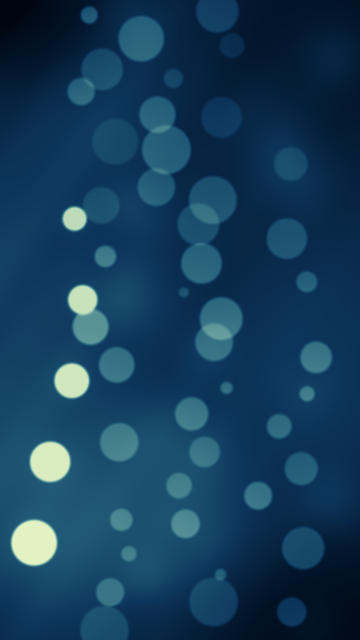
Reproduce this background procedurally as a WebGL 1 fragment shader.

```glsl
precision highp float;
// Soft round lights drifting over a deep blue-teal haze.

uniform vec2 u_resolution;

#define TOP 1.778          // canvas height in canvas widths
#define DISC_COUNT 44
#define BRIGHT_COUNT 5
#define HAZE_COUNT 16
#define MIN_RADIUS 0.010
#define MAX_RADIUS 0.068
#define EDGE 0.0062        // softness of disc edges
#define HAZE_LIFT 0.70
#define STREAK_LIFT 0.09
#define BASE_TONE 1.27
#define DISC_CEILING 5.3   // tone that stacked discs approach

vec3 hash3(float n) {
  vec3 h = fract(n * vec3(0.1031, 0.1130, 0.0973));
  h += dot(h, h.yzx + 33.33);
  return fract((h.xxy + h.yzz) * h.zyx);
}

// Gaussian glow with a separate width for each axis
float glow(vec2 p, vec2 centre, vec2 size) {
  vec2 d = (p - centre) / size;
  return exp(-dot(d, d));
}

// Tone 0 is near black, tone 6 is pale yellow
vec3 palette(float t) {
  vec3 c = vec3(0.0, 0.02, 0.06);
  c = mix(c, vec3(0.01, 0.09, 0.18), clamp(t, 0.0, 1.0));
  c = mix(c, vec3(0.05, 0.21, 0.36), clamp(t - 1.0, 0.0, 1.0));
  c = mix(c, vec3(0.13, 0.36, 0.47), clamp(t - 2.0, 0.0, 1.0));
  c = mix(c, vec3(0.29, 0.53, 0.57), clamp(t - 3.0, 0.0, 1.0));
  c = mix(c, vec3(0.60, 0.77, 0.69), clamp(t - 4.0, 0.0, 1.0));
  return mix(c, vec3(0.89, 0.95, 0.76), clamp(t - 5.0, 0.0, 1.0));
}

// Flat disc with a soft edge
float disc(vec2 p, vec2 centre, float radius) {
  return 1.0 - smoothstep(radius - EDGE, radius + EDGE, length(p - centre));
}

float backdrop(vec2 p) {
  float tone = BASE_TONE;
  // Broad light areas
  tone += 1.45 * glow(p, vec2(0.20, 0.33), vec2(0.45, 0.32));
  tone += 0.95 * glow(p, vec2(0.00, 0.95), vec2(0.42, 0.50));
  tone += 0.65 * glow(p, vec2(0.90, 0.80), vec2(0.32, 0.38));
  tone += 0.60 * glow(p, vec2(0.25, 1.50), vec2(0.25, 0.22));
  // Dark corners
  tone -= 1.60 * glow(p, vec2(0.00, TOP), vec2(0.25, 0.24));
  tone -= 1.10 * glow(p, vec2(1.00, 0.00), vec2(0.45, 0.26));
  tone -= 0.60 * glow(p, vec2(1.00, TOP), vec2(0.35, 0.35));
  // Faint diagonal streaks, strongest on the left
  float across = dot(p, vec2(0.8, -0.6));
  float along = dot(p, vec2(0.6, 0.8));
  float streak = sin(across * 17.0 + sin(along * 3.0)) + 0.5 * sin(across * 41.0 + along * 2.0);
  return tone + STREAK_LIFT * streak * (1.0 - 0.7 * p.x);
}

void main() {
  vec2 p = gl_FragCoord.xy / u_resolution.x;
  float tone = backdrop(p);

  // Blurred distant lights
  for (int i = 0; i < HAZE_COUNT; i++) {
    float n = float(i);
    vec3 h = hash3(n + 71.0);
    vec2 centre = vec2(0.35 + 0.65 * h.x, TOP * (n + h.y) / float(HAZE_COUNT));
    tone += HAZE_LIFT * (0.4 + 0.6 * h.y) * glow(p, centre, vec2(mix(0.07, 0.14, h.z)));
  }

  // Teal discs, one per height band, in a column that narrows upwards
  for (int i = 0; i < DISC_COUNT; i++) {
    float n = float(i);
    vec3 h = hash3(n + 13.0);
    float y = TOP * (n + h.y) / float(DISC_COUNT);
    float side = 2.0 * fract(n * 0.618 + 0.25 * h.x) - 1.0;
    float x = mix(0.63, 0.46, y / TOP) + mix(0.38, 0.30, y / TOP) * side;
    float radius = mix(MIN_RADIUS, MAX_RADIUS, pow(h.z, 0.65));
    float height = (y - 0.60) / 0.40;
    float strength = mix(0.14, 0.42, hash3(n + 137.0).x) + 0.26 * exp(-height * height);
    strength *= 1.2 - 0.45 * x;
    // Each disc brightens a little towards its lower rim
    float shade = 1.0 - 0.08 * (p.y - y) / radius;
    float cover = shade * disc(p, vec2(x, y), radius);
    tone += strength * cover * max(DISC_CEILING - tone, 0.0);
  }

  // Pale discs climbing the left side, shrinking upwards
  for (int i = 0; i < BRIGHT_COUNT; i++) {
    float n = float(i);
    float rise = n / float(BRIGHT_COUNT - 1);
    vec2 centre = vec2(0.16 + 0.07 * sin(n * 0.9 - 1.2), 0.27 + 0.225 * n);
    float radius = mix(0.064, 0.034, rise);
    float cover = disc(p, centre, radius);
    tone += 0.35 * glow(p, centre, vec2(radius * 1.25)) * (1.0 - cover);
    tone = mix(tone, mix(6.0, 5.5, rise), cover);
  }

  gl_FragColor = vec4(palette(tone), 1.0);
}
```
